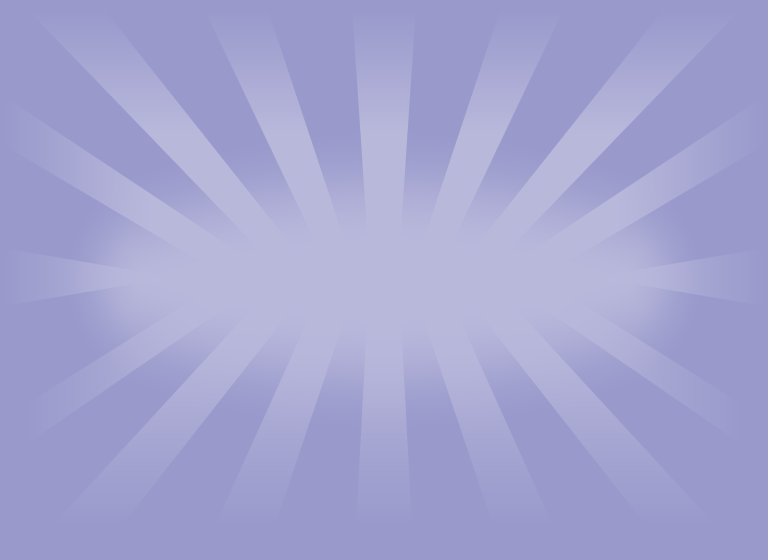
A Shadertoy shader for this background:

```glsl
// Pale lavender sunburst: tapered rays fading outward around a wide soft glow.

// Linear fade: 1 at the inner position, 0 at the outer one
float fade(float outer, float inner, float x) {
    return clamp((outer - x) / (outer - inner), 0.0, 1.0);
}

// Coverage of a shape from its signed distance
float cover(float dist, float pixel) {
    return clamp(0.5 - dist / pixel, 0.0, 1.0);
}

// Fan of rays in one half of the canvas, mirrored left to right
float rayFan(vec2 q, bool upper, float pixel) {
    float rays = 0.0;
    for (int i = 0; i < 4; i++) {
        float k = float(i);
        float angle = (0.405 * k - 0.0227 * k * k) * (upper ? 1.0 : 0.98);
        vec2 dir = vec2(sin(angle), cos(angle));
        vec2 pivot = vec2(0.0, (upper ? -17.1 : -19.1) + 0.107 * k * k * k);
        vec2 r = q - pivot;

        // Rays widen with distance, less so toward the sides
        float base = upper ? 1.34 - 0.71 * k + 0.27 * k * k : 1.65 - 0.03 * k * k;
        float spread = upper ? 0.066 - 0.0045 * k * k : 0.053 - 0.0035 * k * k;
        float across = abs(r.x * dir.y - r.y * dir.x);
        rays = max(rays, cover(across - base - spread * dot(r, dir), pixel));
    }
    float vertical = upper ? fade(48.2, 26.8, q.y) : fade(43.8, 8.9, q.y);
    float sideways = upper ? fade(67.7, 41.8, q.x) : fade(64.0, 29.0, q.x);
    return rays * min(vertical, sideways);
}

void mainImage(out vec4 fragColor, in vec2 fragCoord) {
    // Centered coordinates, in hundredths of the canvas height
    float pixel = 100.0 / iResolution.y;
    vec2 p = (fragCoord - 0.5 * iResolution.xy) * pixel;
    vec2 q = abs(p);

    // Wide glow, flat in the middle and thinner toward its ends
    float reach = length(vec2(max(q.x - 42.9, 0.0), q.y)) + 0.0039 * q.x * q.x;
    float glow = 1.0 - smoothstep(6.8, 27.7, reach);

    // Slanted rays plus the two horizontal wedges
    float rays = rayFan(q, p.y > 0.0, pixel);
    float wedge = cover(abs(p.y - 0.5) - 0.17 * (q.x - 37.5), pixel);
    rays = max(rays, wedge * fade(67.7, 41.8, q.x));

    vec3 lavender = vec3(0.6, 0.6, 0.8);
    vec3 paleLilac = vec3(0.72, 0.72, 0.86);
    float light = 1.0 - (1.0 - glow) * (1.0 - rays);
    fragColor = vec4(mix(lavender, paleLilac, light), 1.0);
}
```
